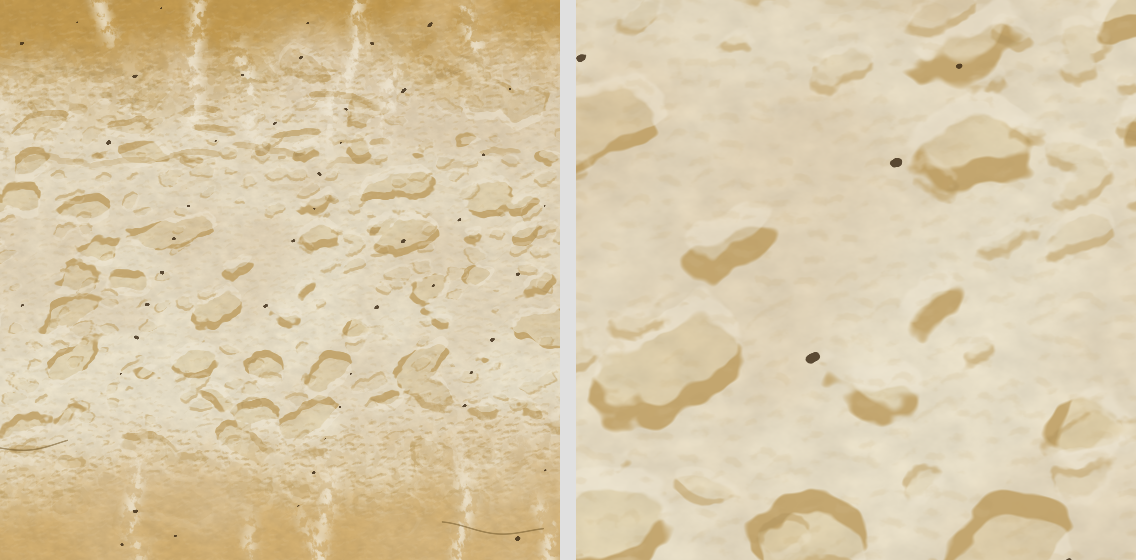
Left: the whole. Right: its middle third, enlarged.
Reproduce this texture procedurally as a three.js fragment shader.

```glsl
// Weathered ochre plaster: a pale worn band between warm stained edges.
// Cellular blobs with noisy outlines become pits, lit by comparing each blob
// with a shifted copy of itself; crumbly trails, specks and scratches go on top.
varying vec2 vUv;

const vec3 CREAM = vec3(0.895, 0.86, 0.77);
const vec3 PLASTER = vec3(0.85, 0.785, 0.67);
const vec3 SAND = vec3(0.83, 0.725, 0.54);
const vec3 OCHRE = vec3(0.805, 0.67, 0.43);
const vec3 DARK_OCHRE = vec3(0.745, 0.59, 0.305);
const vec3 SHADOW = vec3(0.755, 0.635, 0.41);
const vec3 CHALK = vec3(0.94, 0.91, 0.84);
const vec3 SOOT = vec3(0.22, 0.15, 0.07);

float hash(vec2 p) {
  return fract(sin(dot(p, vec2(127.1, 311.7))) * 43758.55);
}

float noise(vec2 p) {
  vec2 i = floor(p), f = fract(p);
  f = f * f * (3.0 - 2.0 * f);
  float low = mix(hash(i), hash(i + vec2(1.0, 0.0)), f.x);
  float high = mix(hash(i + vec2(0.0, 1.0)), hash(i + 1.0), f.x);
  return mix(low, high, f.y);
}

float fbm(vec2 p) {
  float sum = 0.0, gain = 0.533;
  for (int i = 0; i < 4; i++) {
    sum += gain * noise(p);
    p = mat2(1.6, 1.2, -1.2, 1.6) * p + 7.3;
    gain *= 0.5;
  }
  return sum;
}

// Signed field of scattered blobs, positive inside, in cell units.
float blobs(vec2 q, float share, float rough, float seed) {
  vec2 cell = floor(q);
  float best = -1.0;
  for (int y = -1; y <= 1; y++) {
    for (int x = -1; x <= 1; x++) {
      vec2 id = cell + vec2(float(x), float(y));
      vec2 key = id + seed;
      vec2 centre = id + 0.2 + 0.6 * vec2(hash(key), hash(key + 31.7));
      float tilt = hash(key + 57.1) - 0.3;
      vec2 d = q - centre;
      d.y -= tilt * d.x;
      float radius = mix(0.14, 0.42, hash(key + 83.9));
      float field = radius - length(d * vec2(1.0, 1.3));
      if (hash(key + 11.3) < share) best = max(best, field);
    }
  }
  return best + rough * (fbm(q * 1.7 + seed) - 0.5);
}

// Pit coverage, inner shadow and outer lit rim.
vec3 pits(vec2 p, vec2 scale, float share, float seed, vec2 shift) {
  float soft = 0.0028 * scale.x;
  float here = smoothstep(-soft, soft, blobs(p * scale, share, 1.0, seed));
  float there = smoothstep(-soft, soft, blobs((p + shift) * scale, share, 1.0, seed));
  return vec3(here, here * (1.0 - there), there * (1.0 - here));
}

vec3 carve(vec3 base, vec3 pit, float amount, float tint) {
  base = mix(base, base * vec3(0.965, 0.94, 0.87), pit.x * amount * tint);
  base = mix(base, min(SHADOW, base * 0.93), pit.y * amount);
  return mix(base, CHALK, pit.z * amount * 0.45);
}

float band(float y, float centre, float width) {
  float d = (y - centre) / width;
  return exp(-d * d);
}

// Wandering vertical trails, strongest near the top and bottom edges.
float trails(vec2 p) {
  float sum = 0.0;
  for (int i = 0; i < 7; i++) {
    float n = float(i);
    float x = (n + 0.2 + 0.6 * hash(vec2(n, 4.0))) / 7.0;
    x += 0.14 * (fbm(vec2(p.y * 4.0, n * 9.0)) - 0.5) - 0.15 * (p.y - 0.5) * hash(vec2(n, 8.0));
    sum += band(p.x, x, 0.016) * smoothstep(0.35, 0.6, noise(vec2(p.y * 5.0, n * 5.7)));
  }
  return min(sum, 1.0) * smoothstep(0.2, 0.36, abs(p.y - 0.46));
}

float scratch(vec2 p, vec2 a, vec2 b) {
  p.y += 0.008 * sin(p.x * 30.0);
  vec2 along = b - a;
  float t = clamp(dot(p - a, along) / dot(along, along), 0.0, 1.0);
  return 1.0 - smoothstep(0.0005, 0.0022, length(p - a - along * t));
}

void main() {
  vec2 p = vUv;
  float broad = fbm(p * 3.5 + 2.0);
  float patchy = fbm(p * 9.0 + 15.0);
  float grain = fbm(p * vec2(70.0, 95.0));

  // Stained ground
  float sway = 0.16 * (broad - 0.5) + 0.1 * (patchy - 0.5);
  float top = smoothstep(0.73, 0.93, p.y - 0.08 * p.x + sway);
  float bottom = 1.0 - smoothstep(0.08, 0.27, p.y + sway);
  float pale = smoothstep(0.3, 0.7, patchy) * 0.6 + 0.5 * band(p.y, 0.38, 0.25);
  vec3 color = mix(PLASTER, CREAM, clamp(pale, 0.0, 1.0));
  color = mix(color, mix(SAND, OCHRE, smoothstep(0.35, 0.65, broad)), bottom);
  color = mix(color, mix(OCHRE, DARK_OCHRE, smoothstep(0.3, 0.6, patchy + 0.2 - 0.2 * p.x)), top);
  color *= 1.0 + 0.09 * (grain - 0.5);

  // Pits from large to crumbly, each lit from a slowly turning side
  float turn = 6.283 * noise(p * 6.0 + 3.0);
  vec2 side = vec2(0.6 * cos(turn), sin(turn));
  float worn = (1.0 - top) * (1.0 - 0.85 * bottom);
  float upper = band(p.y, 0.8, 0.09);
  float crumbly = max(band(p.y + sway, 0.19, 0.06), band(p.y - 0.06 * p.x, 0.82, 0.08));
  color = carve(color, pits(p, vec2(10.0, 13.0), 0.72, 3.0, side * 0.015), worn * 0.9, 0.9);
  color = carve(color, pits(p, vec2(7.0, 19.0), 0.6, 41.0, vec2(0.003, 0.011)), upper * 0.85, 0.6);
  color = carve(color, pits(p, vec2(23.0, 30.0), 0.45, 19.0, side * 0.006), worn * 0.55, 0.7);
  vec3 crumbs = pits(p, vec2(58.0, 85.0), 0.75, 67.0, vec2(0.002, 0.004));
  color = carve(color, crumbs, 0.12 + 0.45 * crumbly, 0.4);

  // Chalky trails and stray flakes
  float crust = smoothstep(0.42, 0.62, fbm(p * vec2(85.0, 75.0) + 30.0));
  color = mix(color, CHALK, trails(p) * (0.15 + 0.6 * crust));
  color = mix(color, CHALK, crumbly * crust * 0.25);

  // Dark specks and hairline scratches
  float speck = smoothstep(-0.03, 0.03, blobs(p * 85.0, 0.006, 0.3, 91.0));
  color = mix(color, SOOT, speck * 0.8);
  float hairline = max(scratch(p, vec2(0.79, 0.06), vec2(0.97, 0.05)),
                       scratch(p, vec2(0.0, 0.2), vec2(0.12, 0.21)));
  color = mix(color, DARK_OCHRE * 0.65, hairline * 0.6);
  gl_FragColor = vec4(color, 1.0);
}
```
